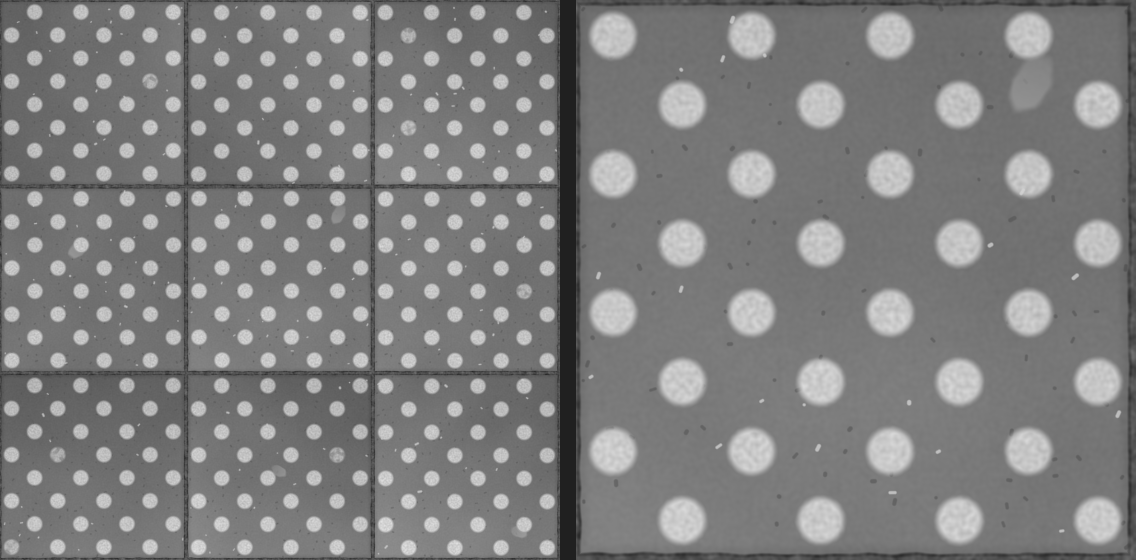
Left, the full canvas; right, a detail of the centre.
Reproduce this pattern procedurally as a Shadertoy shader.

```glsl
// Layout, in units of one tile unless noted
const float TILES = 3.0;            // tiles across the canvas
const float TILE_HALF = 0.489;
const vec2 TILE_CENTER = vec2(0.497, 0.501);
const float DOTS = 8.0;             // dot columns and rows per tile
const float DOT_PITCH = 0.1237;
const float DOT_RADIUS = 0.0405;
const float DOT_SOFTNESS = 0.008;

// Tones
const float GROUND = 0.445;
const float DOT_TONE = 0.765;
const float JOINT_TONE = 0.325;
const float SMUDGE_TONE = 0.60;
const float FLECK_TONE = 0.84;
const float PIT_TONE = 0.30;

// Variation and wear
const float SLOPE = 0.15;           // shading across a tile
const float TONE_SPREAD = 0.04;     // tone change between tiles
const float SHIFT = 0.005;          // print offset between tiles
const float SMUDGE_CHANCE = 0.5;
const float WORN_CHANCE = 0.025;

vec2 hash2(vec2 p) {
    vec3 q = fract(p.xyx * vec3(0.1031, 0.1030, 0.0973));
    q += dot(q, q.yzx + 33.33);
    return fract((q.xx + q.yz) * q.zy);
}

float corner(vec2 cell, vec2 f, vec2 offset) {
    return dot(hash2(cell + offset) * 2.0 - 1.0, f - offset);
}

float gradientNoise(vec2 p) {
    vec2 cell = floor(p), f = fract(p);
    vec2 u = f * f * f * (f * (f * 6.0 - 15.0) + 10.0);
    float low = mix(corner(cell, f, vec2(0, 0)), corner(cell, f, vec2(1, 0)), u.x);
    float high = mix(corner(cell, f, vec2(0, 1)), corner(cell, f, vec2(1, 1)), u.x);
    return mix(low, high, u.y);
}

mat2 rotation(float a) {
    float c = cos(a), s = sin(a);
    return mat2(c, s, -s, c);
}

// Short random strokes, at most one per grid cell
float flecks(vec2 p, float density, float chance, float size, float px, float seed) {
    vec2 cell = floor(p * density);
    vec2 pick = hash2(cell + seed);
    vec2 place = 0.25 + 0.5 * hash2(cell + seed + 17.0);
    vec2 v = rotation(pick.y * 6.2832) * (fract(p * density) - place) / density;
    v.x -= clamp(v.x, -size * pick.y, size * pick.y);
    float radius = size * (0.4 + 0.6 * place.x);
    return step(pick.x, chance) * (1.0 - smoothstep(radius - px, radius + px, length(v)));
}

void mainImage(out vec4 fragColor, in vec2 fragCoord) {
    float px = TILES / iResolution.y;
    vec2 uv = fragCoord * px;
    vec2 id = floor(uv);
    vec2 p = uv - id - TILE_CENTER;
    vec2 rnd = hash2(id + 5.0);
    vec2 rnd2 = hash2(id + 41.0);

    float cloud = gradientNoise(uv * 3.5);
    float mottle = gradientNoise(uv * 34.0);
    float grain = gradientNoise(uv * 95.0);

    // Ground with a tilted tone per tile
    float shade = dot(p, rnd - vec2(0.5, 0.8)) * SLOPE;
    shade += (rnd2.x - 0.5) * TONE_SPREAD + cloud * 0.035;
    float tone = GROUND + shade + mottle * 0.012 + grain * 0.022;
    tone = mix(tone, PIT_TONE, 0.5 * flecks(uv, 24.0, 0.22, 0.0045, px, 71.0));

    // Staggered dots; some tiles are turned and so start on the other cell
    float turned = step(2.0, id.x + mod(id.y, 2.0));
    vec2 q = (p - (rnd2 - 0.5) * SHIFT) / DOT_PITCH;
    vec2 cell = clamp(floor(q), -0.5 * DOTS, 0.5 * DOTS - 1.0);
    float present = 1.0 - mod(cell.x + cell.y + turned, 2.0);
    float dist = length(q - cell - 0.5) * DOT_PITCH - DOT_RADIUS + grain * 0.003;
    float dotMask = present * (1.0 - smoothstep(-DOT_SOFTNESS, DOT_SOFTNESS, dist));
    float worn = step(hash2(cell + id * 19.0 + 90.0).x, WORN_CHANCE);
    dotMask *= 1.0 - worn * (0.18 + 0.4 * smoothstep(-0.1, 0.35, mottle));
    tone = mix(tone, DOT_TONE + shade * 0.7 + grain * 0.10 + mottle * 0.03, dotMask);

    // Pale oval smudge on some tiles
    vec2 smudge = rotation(rnd.x * 6.2832) * (p - (rnd2 - 0.5) * 0.72);
    smudge /= vec2(0.060, 0.038) * (0.75 + 0.4 * rnd.y);
    float smudgeMask = 1.0 - smoothstep(0.75, 1.1, length(smudge) + mottle * 0.2);
    smudgeMask *= step(hash2(id + 63.0).y, SMUDGE_CHANCE) * (0.65 + 0.25 * smudge.x);
    tone = mix(tone, max(tone, SMUDGE_TONE + shade), smudgeMask);

    // Bright flecks, small and large
    float fleckMask = flecks(uv, 13.0, 0.09, 0.0045, px, 7.0);
    fleckMask = max(fleckMask, flecks(uv, 7.0, 0.04, 0.007, px, 29.0));
    tone = mix(tone, FLECK_TONE, 0.75 * fleckMask);

    // Ragged joints with darker tile rims and rare pale chips
    float edge = max(abs(p.x), abs(p.y)) - TILE_HALF;
    edge += gradientNoise(uv * 22.0) * 0.004 + cloud * 0.002;
    tone -= 0.035 * smoothstep(-0.022, 0.0, edge);
    float joint = JOINT_TONE + mottle * 0.16 + grain * 0.10;
    joint -= 0.07 * (1.0 - smoothstep(0.001, 0.006, abs(edge - 0.002)));
    joint = mix(joint, FLECK_TONE, 0.7 * flecks(uv, 11.0, 0.07, 0.010, px, 53.0));
    float blur = max(px * 0.75, 0.003);
    tone = mix(tone, joint, smoothstep(-blur, blur, edge));

    fragColor = vec4(vec3(clamp(tone, 0.0, 1.0)), 1.0);
}
```
